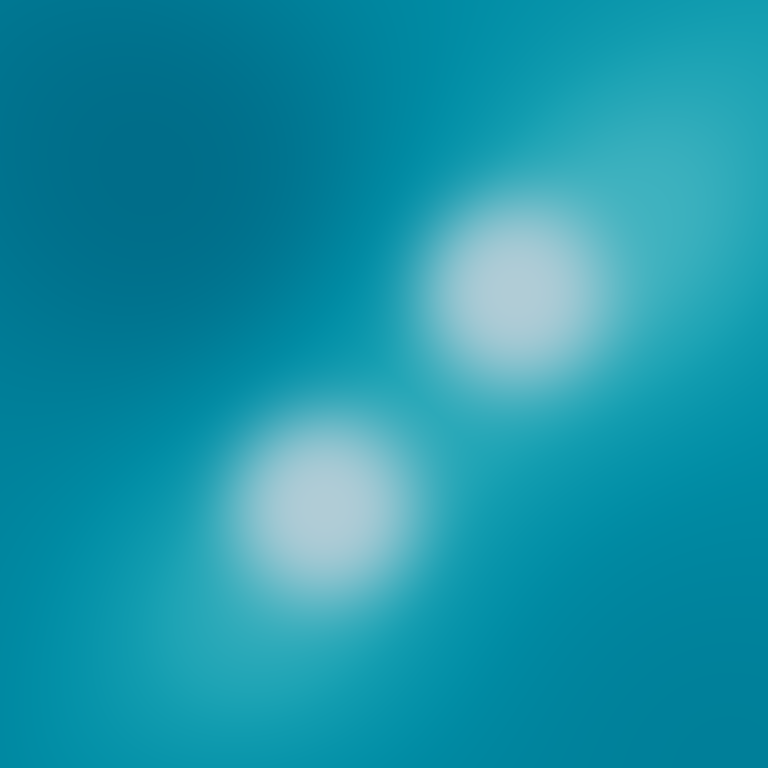
A three.js fragment shader for this background:

```glsl
varying vec2 vUv;

// Water colours, from deep to bright, and the pale glow
const vec3 DEEP = vec3(0.0, 0.42, 0.53);
const vec3 TEAL = vec3(0.0, 0.555, 0.65);
const vec3 AQUA = vec3(0.09, 0.63, 0.70);
const vec3 BRIGHT = vec3(0.25, 0.70, 0.75);
const vec3 MIST = vec3(0.69, 0.80, 0.84);

// Base light and its slope across the canvas
const float BASE_LIGHT = 0.35;
const vec2 LIGHT_SLOPE = vec2(0.1, 0.1);

// Diagonal band of light
const vec2 BAND_CENTER = vec2(0.607, 0.507);
const vec2 BAND_SIZE = vec2(0.65, 0.19);
const float BAND_LIGHT = 0.45;

// Bright lobes beside the glows
const vec2 LOWER_LOBE = vec2(0.36, 0.20);
const vec2 UPPER_LOBE = vec2(0.82, 0.69);
const float LOBE_RADIUS = 0.22;
const float LOBE_LIGHT = 0.3;

// Shadows
const vec2 MAIN_SHADOW = vec2(0.24, 0.76);
const vec2 TOP_SHADOW = vec2(0.0, 1.0);
const vec2 LOW_SHADOW = vec2(1.0, 0.05);
const float MAIN_SHADOW_RADIUS = 0.30;
const float CORNER_SHADOW_RADIUS = 0.35;
const float MAIN_SHADE = 0.3;
const float TOP_SHADE = 0.12;
const float LOW_SHADE = 0.12;

// Pale glows
const vec2 LOWER_GLOW = vec2(0.423, 0.339);
const vec2 UPPER_GLOW = vec2(0.672, 0.619);
const float GLOW_RADIUS = 0.125;
const float GLOW_FALLOFF = 3.0;

float softSpot(vec2 p, vec2 center, float radius) {
  vec2 q = (p - center) / radius;
  return exp(-dot(q, q));
}

float diagonalBand(vec2 p) {
  vec2 q = p - BAND_CENTER;
  vec2 alongAcross = vec2(q.x + q.y, q.x - q.y) * 0.7071;
  alongAcross /= BAND_SIZE;
  return exp(-dot(alongAcross, alongAcross));
}

float paleGlow(vec2 p, vec2 center) {
  return exp(-pow(length(p - center) / GLOW_RADIUS, GLOW_FALLOFF));
}

vec3 waterColor(float light) {
  vec3 color = mix(DEEP, TEAL, smoothstep(-0.08, 0.48, light));
  color = mix(color, AQUA, smoothstep(0.34, 0.76, light));
  return mix(color, BRIGHT, smoothstep(0.60, 1.08, light));
}

void main() {
  vec2 p = vUv;

  // Broad light and shade
  float light = BASE_LIGHT + dot(p - 0.5, LIGHT_SLOPE);
  light += BAND_LIGHT * diagonalBand(p);
  light += LOBE_LIGHT * softSpot(p, LOWER_LOBE, LOBE_RADIUS);
  light += LOBE_LIGHT * softSpot(p, UPPER_LOBE, LOBE_RADIUS);
  light -= MAIN_SHADE * softSpot(p, MAIN_SHADOW, MAIN_SHADOW_RADIUS);
  light -= TOP_SHADE * softSpot(p, TOP_SHADOW, CORNER_SHADOW_RADIUS);
  light -= LOW_SHADE * softSpot(p, LOW_SHADOW, CORNER_SHADOW_RADIUS);

  // Glows over the water
  float glow = max(paleGlow(p, LOWER_GLOW), paleGlow(p, UPPER_GLOW));
  gl_FragColor = vec4(mix(waterColor(light), MIST, glow), 1.0);
}
```
